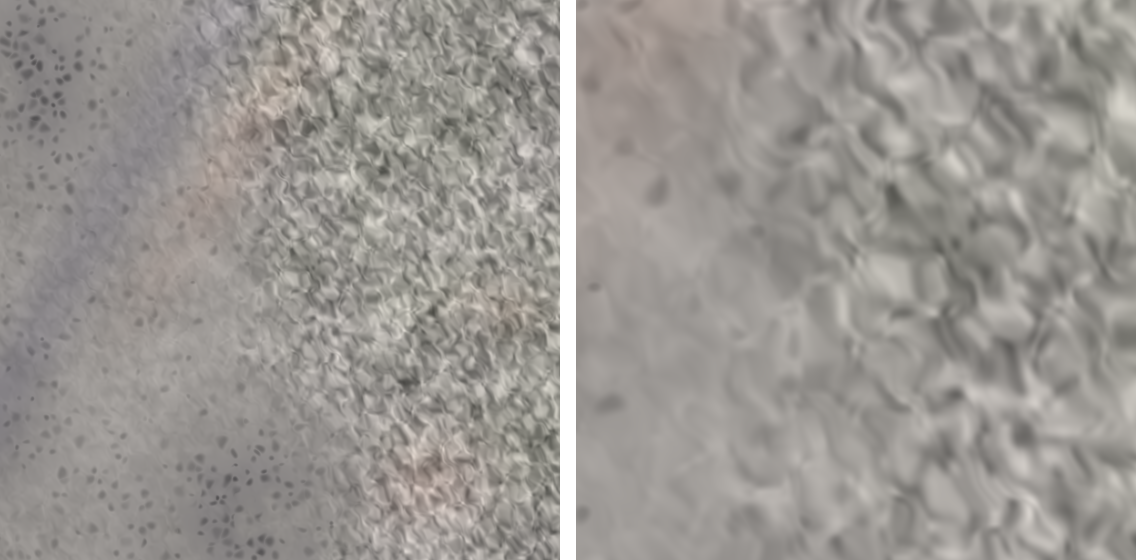
Left: the whole. Right: its middle third, enlarged.
This texture is drawn by a WebGL 2 fragment shader. Its source:

```glsl
#version 300 es
precision highp float;
// Weathered grey stone: a smooth diagonal band on the left, rough mottled
// grain on the right, and soft dark pits that crowd into a few stained patches.
// Layered value noise makes the grain; a jittered cell grid scatters the pits.

#define BASE_TONE 0.597
#define GRAIN_SCALE 66.0
#define GRAIN_SMOOTH 0.055
#define GRAIN_ROUGH 0.26
#define MOTTLE_DEPTH 0.10
#define PIT_SCALE 46.0
#define PIT_DEPTH 0.15
#define PIT_SHARE 0.22
#define STAIN_DEPTH 0.085
#define BAND_DEPTH 0.055
#define TINT_DEPTH 0.022

uniform vec2 u_resolution;
out vec4 fragColor;

float hash(vec2 p) {
  return fract(sin(dot(p, vec2(127.1, 311.7))) * 43758.5453);
}

// Smooth value noise in -1..1
float noise(vec2 p) {
  vec2 cell = floor(p), f = fract(p);
  f = f * f * (3.0 - 2.0 * f);
  float low = mix(hash(cell), hash(cell + vec2(1, 0)), f.x);
  float high = mix(hash(cell + vec2(0, 1)), hash(cell + vec2(1, 1)), f.x);
  return 2.0 * mix(low, high, f.y) - 1.0;
}

float fbm(vec2 p) {
  float sum = 0.0, weight = 0.5;
  for (int i = 0; i < 4; i++) {
    sum += weight * noise(p);
    p = mat2(1.6, 1.2, -1.2, 1.6) * p + 17.3;
    weight *= 0.55;
  }
  return sum;
}

// Soft round falloff about a centre
float blob(vec2 p, vec2 centre, vec2 size) {
  vec2 d = (p - centre) / size;
  return exp(-dot(d, d));
}

// Scattered soft pits; share is the chance that a cell holds one
float pits(vec2 p, float share) {
  vec2 cell = floor(p);
  float depth = 0.0;
  for (int y = -1; y <= 1; y++) {
    for (int x = -1; x <= 1; x++) {
      vec2 id = cell + vec2(x, y);
      vec2 centre = id + 0.15 + 0.7 * vec2(hash(id + 3.1), hash(id + 8.7));
      float radius = mix(0.28, 0.62, hash(id + 21.4));
      float present = smoothstep(-0.05, 0.05, share - hash(id + 5.9));
      float strength = present * mix(0.4, 1.0, hash(id + 13.2));
      float falloff = 1.0 - smoothstep(0.15, 1.0, length(p - centre) / radius);
      depth = max(depth, strength * falloff);
    }
  }
  return depth;
}

void main() {
  vec2 p = gl_FragCoord.xy / u_resolution;
  float cloud = fbm(p * 5.0 + 4.0);
  float mottle = fbm(p * 13.0 + 31.0);
  vec2 wobble = vec2(noise(p * 55.0), noise(p * 55.0 + 40.0));

  // Regions: rough right side, smooth diagonal band, stained patches
  float rough = smoothstep(0.50, 0.74, p.x + 0.22 * p.y + 0.12 * cloud);
  float across = dot(p - vec2(0.42, 1.0), vec2(0.85, -0.526)) + 0.03 * cloud;
  float band = exp(-pow(across / 0.065, 2.0));
  float stain = blob(p, vec2(0.06, 0.86), vec2(0.12, 0.17))
              + blob(p, vec2(0.44, 0.08), vec2(0.20, 0.13))
              + 0.45 * blob(p, vec2(0.03, 0.24), vec2(0.10, 0.12));
  stain = clamp(stain * (0.85 + 1.3 * mottle), 0.0, 1.0);

  // Grain, slightly stretched along a steep slant
  vec2 q = mat2(1.2, 0.0, 0.35, 0.85) * p * GRAIN_SCALE + 0.45 * wobble;
  float grain = 0.58 * noise(q) + 0.42 * noise(q * 1.9 + 11.0);
  float tone = BASE_TONE + grain * mix(GRAIN_SMOOTH, GRAIN_ROUGH, rough);
  tone += MOTTLE_DEPTH * mottle * mix(0.45, 1.0, rough) + 0.035 * cloud;

  // Pits and stains
  float share = PIT_SHARE * (1.0 - 0.75 * band) + 0.65 * stain;
  float pit = pits(p * PIT_SCALE + 0.22 * wobble, share);
  tone -= PIT_DEPTH * pit * (0.75 + 0.5 * stain) * (1.0 - 0.35 * rough);
  tone -= STAIN_DEPTH * stain * (1.0 + grain) + BAND_DEPTH * band;

  // Warm, green and violet tints
  float warm = exp(-pow((across - 0.15) / 0.06, 2.0)) * smoothstep(0.3, 0.6, p.y)
             + blob(p, vec2(0.76, 0.14), vec2(0.12, 0.10))
             + blob(p, vec2(0.88, 0.45), vec2(0.09, 0.05));
  warm *= 0.8 + cloud;
  float green = rough * smoothstep(-0.3, 0.5, fbm(p * 4.0 + 60.0));
  vec3 colour = tone * vec3(1.021, 0.996, 0.974);
  colour += TINT_DEPTH * warm * vec3(1.2, -0.1, -0.5);
  colour += TINT_DEPTH * green * vec3(-0.3, 0.2, -0.7);
  colour += TINT_DEPTH * (band + 0.5 * stain) * vec3(-0.3, -0.3, 0.8);
  fragColor = vec4(clamp(colour, 0.0, 1.0), 1.0);
}
```
